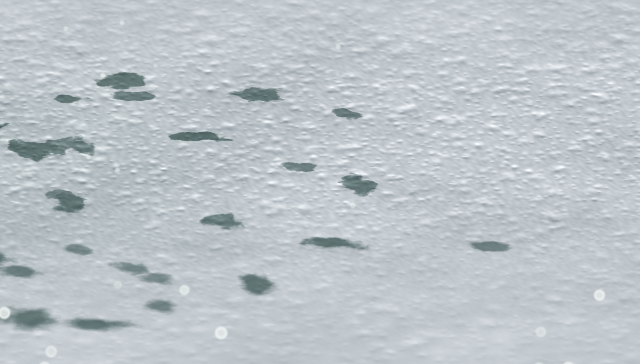
Write a WebGL 2 fragment shader that draws this texture.

```glsl
#version 300 es
precision highp float;
// Pale foam on water: dark flat gaps, tiny bubbles and out-of-focus glints.

uniform vec2 u_resolution;
out vec4 fragColor;

const vec3 FOAM = vec3(0.755, 0.782, 0.804);
const vec3 WATER = vec3(0.355, 0.435, 0.435);
const vec3 GLINT = vec3(0.94, 0.96, 0.95);

vec2 hash2(vec2 cell) {
  vec3 h = fract(cell.xyx * vec3(0.1031, 0.1030, 0.0973));
  h += dot(h, h.yzx + 33.33);
  return fract((h.xx + h.yz) * h.zy);
}

float gradientDot(vec2 corner, vec2 offset) {
  float angle = 6.2832 * hash2(corner).x;
  return dot(vec2(cos(angle), sin(angle)), offset);
}

float gradientNoise(vec2 p) {
  vec2 i = floor(p), f = fract(p);
  vec2 w = f * f * f * (f * (f * 6.0 - 15.0) + 10.0);
  vec2 e = vec2(1.0, 0.0);
  float low = mix(gradientDot(i, f), gradientDot(i + e, f - e), w.x);
  float high = mix(gradientDot(i + e.yx, f - e.yx), gradientDot(i + 1.0, f - 1.0), w.x);
  return mix(low, high, w.y);
}

float fbm(vec2 p) {
  float sum = 0.0, amp = 1.0;
  for (int i = 0; i < 4; i++) {
    sum += amp * gradientNoise(p);
    p = p * 2.03 + 17.3;
    amp *= 0.5;
  }
  return sum;
}

// Defocus grows away from a sharp band above the middle.
float defocus(float y) {
  return smoothstep(0.08, 0.6, abs(y - 0.61));
}

// Gaps gather at the left and thin out to the right and the top.
float gapDensity(vec2 p) {
  float left = 1.0 - smoothstep(0.3, 1.25, p.x);
  float below = 1.0 - smoothstep(0.64, 0.9, p.y);
  float lowBand = smoothstep(0.1, 0.2, p.y) * (1.0 - smoothstep(0.3, 0.5, p.y));
  return smoothstep(0.02, 0.16, p.y) * below * (0.58 * left + 0.04) + 0.12 * lowBand;
}

// Coverage of ragged, flattened openings in the foam.
float gaps(vec2 p, vec2 cellSize, float blur) {
  vec2 base = floor(p / cellSize);
  float ragged = fbm(p * vec2(15.0, 36.0)) * mix(0.85, 0.5, blur);
  float soft = mix(0.16, 0.65, blur);
  float cover = 0.0;
  for (int k = 0; k < 9; k++) {
    vec2 cell = base + vec2(k % 3 - 1, k / 3 - 1);
    vec2 center = (cell + hash2(cell + 5.0)) * cellSize;
    vec2 pick = hash2(cell + 71.0);
    vec2 halfSize = mix(vec2(0.03, 0.011), vec2(0.085, 0.027), pick.y * hash2(cell + 29.0));
    vec2 q = (p - center) / halfSize;
    q.y += 0.2 * q.x;
    float shape = 1.0 - smoothstep(1.0 - soft, 1.0 + soft, length(q) + ragged);
    float present = step(pick.x, gapDensity(center));
    cover = max(cover, present * shape * mix(0.65, 1.0, pick.y));
  }
  return cover;
}

// Signed shading of small flat bubbles: lit on top, dark underneath.
float bubbles(vec2 p, vec2 cellSize, float radius, float share, float blur) {
  vec2 base = floor(p / cellSize);
  float shade = 0.0;
  for (int k = 0; k < 9; k++) {
    vec2 cell = base + vec2(k % 3 - 1, k / 3 - 1);
    vec2 center = (cell + hash2(cell + 13.0)) * cellSize;
    vec2 pick = hash2(cell + 47.0);
    float r = radius * mix(0.5, 1.0, pick.y) * (1.0 + 0.5 * blur);
    vec2 q = (p - center) / vec2(2.0 * r, r);
    shade += step(pick.x, share) * (q.y + 0.12) * exp(-dot(q, q));
  }
  return shade / (1.0 + 2.5 * blur);
}

// Bright discs that swell with defocus, with a faint rim.
float glints(vec2 p, float cellSize, float pixel) {
  vec2 base = floor(p / cellSize);
  float light = 0.0;
  for (int k = 0; k < 9; k++) {
    vec2 cell = base + vec2(k % 3 - 1, k / 3 - 1);
    vec2 center = (cell + hash2(cell + 91.0)) * cellSize;
    vec2 pick = hash2(cell + 123.0);
    float r = mix(0.006, 0.018, smoothstep(0.55, 0.02, center.y) * 1.0) * mix(0.7, 1.0, pick.y);
    float d = length(p - center);
    float soft = 0.0025 + pixel;
    float disc = 1.0 - smoothstep(r - soft, r + soft, d);
    float rim = mix(0.7, 1.0, smoothstep(0.3, 0.9, d / r));
    float share = mix(0.16, 0.34, smoothstep(0.1, 0.35, abs(center.y - 0.52)));
    light = max(light, step(pick.x, share) * disc * rim * mix(0.35, 0.95, pick.y));
  }
  return light;
}

void main() {
  vec2 p = gl_FragCoord.xy / u_resolution.y;
  float blur = defocus(p.y);

  // Soft swells, streaks and fine grain
  float tone = 0.055 * fbm(p * vec2(2.0, 6.5)) + 0.035 * gradientNoise(p * vec2(17.0, 45.0));
  tone += 0.075 * (1.0 - 0.8 * blur) * gradientNoise(p * vec2(65.0, 125.0) + p.yx * 25.0);

  // Bubbles, thickest in the upper half
  float upper = smoothstep(0.2, 0.6, p.y);
  tone += 0.27 * bubbles(p, vec2(0.045, 0.027), 0.009, 0.25 + 0.3 * upper, blur);
  tone += 0.20 * bubbles(p + 3.7, vec2(0.024, 0.014), 0.005, 0.3 + 0.3 * upper, blur);

  vec3 color = FOAM + tone * vec3(1.0, 0.94, 0.9);
  float shade = (1.0 - smoothstep(0.1, 1.1, p.x)) * (1.0 - smoothstep(0.1, 0.4, abs(p.y - 0.52)));
  color -= shade * vec3(0.045, 0.034, 0.04);

  color = mix(color, WATER + 0.6 * tone, gaps(p, vec2(0.2, 0.075), blur));
  color = mix(color, GLINT, glints(p, 0.14, 0.7 / u_resolution.y));
  fragColor = vec4(color, 1.0);
}
```
